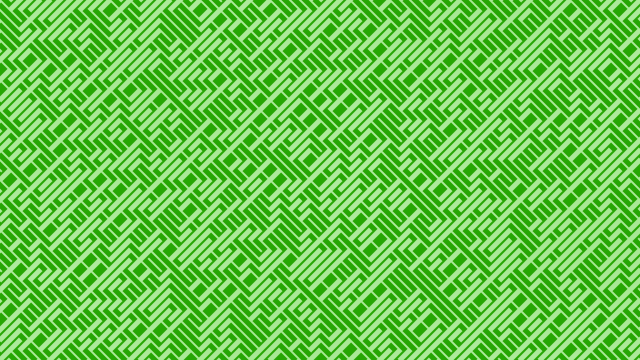
A WebGL 2 fragment shader for this pattern:

```glsl
#version 300 es
precision highp float;

uniform vec2 u_resolution;
out vec4 fragColor;

float hash(vec2 cell) {
    vec3 h = fract(vec3(cell.xyx) * vec3(0.1031, 0.1030, 0.0973));
    h += dot(h, h.yzx + 33.33);
    return fract((h.x + h.y) * h.z);
}

float boxDistance(vec2 p, vec2 halfSize) {
    vec2 d = abs(p) - halfSize;
    return max(d.x, d.y);
}

// Each cell holds one diagonal: a wide rising bar or a narrow falling bar.
// Bars overrun the cell corners so that joints come out square.
float mazeDistance(vec2 p) {
    vec2 home = floor(p);
    float nearest = 10.0;
    for (int y = -1; y <= 1; y++) {
        for (int x = -1; x <= 1; x++) {
            vec2 cell = home + vec2(x, y);
            vec2 local = p - cell - 0.5;
            vec2 turned = vec2(local.x + local.y, local.y - local.x) * 0.7071;
            bool rising = hash(cell + 7.0) < 0.51;
            vec2 halfSize = rising ? vec2(0.807, 0.25) : vec2(0.10, 0.957);
            nearest = min(nearest, boxDistance(turned, halfSize));
        }
    }
    return nearest;
}

void main() {
    float rows = 36.0;
    vec2 p = gl_FragCoord.xy / u_resolution.y * rows;
    float pixel = rows / u_resolution.y;
    float bar = clamp(0.5 - mazeDistance(p) / pixel, 0.0, 1.0);

    // Faint drift in the pale green
    float drift = 0.5 + 0.25 * (sin(p.x * 0.17 + p.y * 0.09) + sin(p.y * 0.23 - p.x * 0.07));
    vec3 paleGreen = mix(vec3(0.66, 0.91, 0.58), vec3(0.69, 0.92, 0.62), drift);
    vec3 deepGreen = vec3(0.15, 0.65, 0.01);

    fragColor = vec4(mix(deepGreen, paleGreen, bar), 1.0);
}
```
